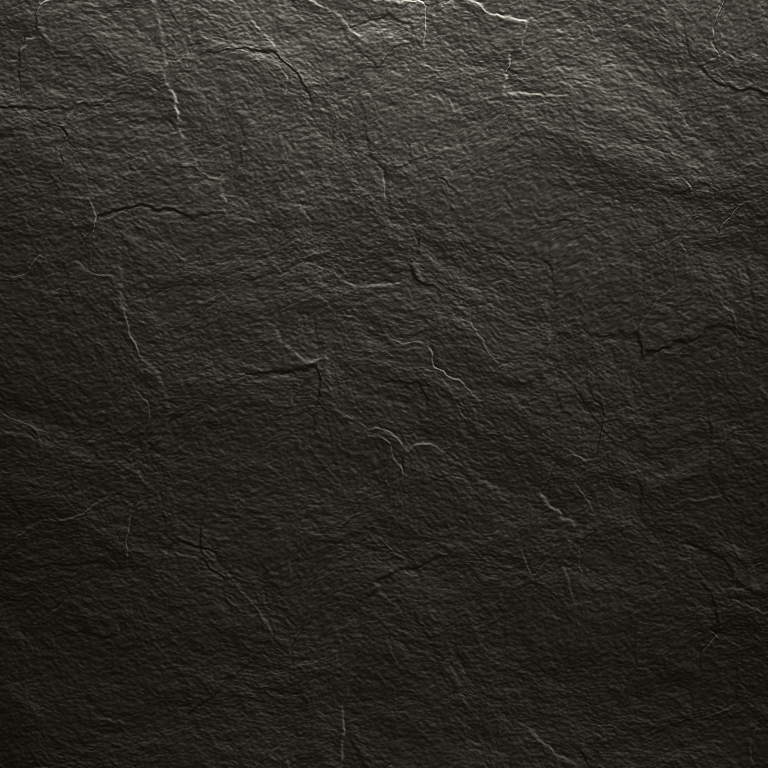
Give the GLSL for this texture, as a Shadertoy shader.

```glsl
// Dark slate: a height field of chipped, curled flakes, shallow bumps and
// gritty grain, shaded by its slope towards a grazing light from above
// that fades to the sides and the bottom.

const vec2 LIGHT_DIR = vec2(0.42, 0.91);
const float SLOPE_STEP = 0.0009;
const float RELIEF_LIMIT = 1.15;

vec2 hash2(vec2 cell) {
    uvec2 q = uvec2(ivec2(cell) + 4096);
    uint n = q.x * 1597334677u ^ q.y * 3812015801u;
    n = (n ^ (n >> 15)) * 2246822519u;
    n = (n ^ (n >> 13)) * 3266489917u;
    n ^= n >> 16;
    return vec2(n & 65535u, n >> 16) / 65535.0;
}

float corner(vec2 cell, vec2 away) {
    return dot(hash2(cell) * 2.0 - 1.0, away);
}

// Gradient noise around zero
float noise(vec2 p) {
    vec2 i = floor(p), f = p - i;
    vec2 u = f * f * f * (f * (f * 6.0 - 15.0) + 10.0);
    vec2 r = vec2(1, 0), t = vec2(0, 1);
    float low = mix(corner(i, f), corner(i + r, f - r), u.x);
    float high = mix(corner(i + t, f - t), corner(i + 1.0, f - 1.0), u.x);
    return mix(low, high, u.y);
}

// Sum of octaves, each turned against the last
float fbm(vec2 p, int octaves) {
    float sum = 0.0, amp = 1.0;
    for (int i = 0; i < octaves; i++) {
        sum += amp * noise(p);
        p = mat2(1.6, 1.2, -1.2, 1.6) * p + 17.3;
        amp *= 0.5;
    }
    return sum;
}

// Tilted flakes around scattered centres. Taking a soft blend away from
// the sharp one curls their rims up before each narrow step.
float flakes(vec2 p, float sharpness) {
    vec2 base = floor(p);
    vec2 sum = vec2(0.0), total = vec2(0.0);
    for (int y = -1; y <= 1; y++)
    for (int x = -1; x <= 1; x++) {
        vec2 cell = base + vec2(x, y);
        vec2 away = p - cell - hash2(cell);
        vec2 tilt = (hash2(cell + 71.0) - 0.5) * 2.4;
        float level = hash2(cell + 143.0).x - 0.5;
        vec2 weight = exp(vec2(sharpness, 20.0) * (0.6 - length(away)));
        sum += weight * (level + dot(tilt, away));
        total += weight;
    }
    vec2 blend = sum / total;
    return blend.x - 0.65 * blend.y;
}

// Breaks the ledges into separate stretches
float patches(vec2 p) {
    return smoothstep(-0.3, 0.3, noise(p));
}

// Grit slightly drawn out along a turned axis
float grit(vec2 p, float scale, float turn) {
    vec2 turned = mat2(1.0, turn, -turn, 1.0) * p;
    return noise(turned * scale * vec2(0.74, 1.0) + scale);
}

float height(vec2 p) {
    vec2 warp = vec2(fbm(p * 4.0 + 3.1, 6), fbm(p * 4.0 + 41.7, 6));
    vec2 bent = p + 0.085 * warp;

    // Ledges of three sizes
    float h = 0.0075 * patches(p * 5.0 + 9.0) * flakes(bent * 4.5, 100.0);
    h += 0.0065 * patches(p * 6.0 + 31.0) * flakes(bent * 8.0 + 23.0, 75.0);
    h += 0.0040 * patches(p * 8.0 + 57.0) * flakes(bent * 14.0 + 47.0, 50.0);

    // Shallow bumps, then grit from coarse to fine
    h += 0.013 * fbm(p * vec2(5.0, 7.0) + 0.5 * warp, 4);
    vec2 strand = p + 0.022 * warp;
    h += 0.0018 * grit(strand, 58.0, 0.2);
    h += 0.0020 * grit(strand, 112.0, -0.25);
    h += 0.0018 * grit(strand, 215.0, 0.15);
    h += 0.0007 * grit(strand, 330.0, -0.3);
    return h;
}

// Slope facing the light, softly limited
float relief(vec2 p) {
    float h = height(p);
    vec2 slope = vec2(height(p + vec2(SLOPE_STEP, 0.0)) - h,
                      height(p + vec2(0.0, SLOPE_STEP)) - h) / SLOPE_STEP;
    return RELIEF_LIMIT * tanh(-dot(slope, LIGHT_DIR) / RELIEF_LIMIT);
}

// Broad pool of light at the top, right of the middle
float illumination(vec2 uv) {
    float side = uv.x - 0.55;
    return mix(0.119, 0.33, pow(uv.y, 2.5)) * (1.0 - 1.1 * side * side);
}

vec3 slateColour(float value) {
    return value * vec3(1.01, 1.0, 0.96) + vec3(0.005, 0.0, -0.016);
}

void mainImage(out vec4 fragColor, in vec2 fragCoord) {
    vec2 uv = fragCoord / iResolution.xy;
    vec2 p = fragCoord / iResolution.y;
    float value = illumination(uv) * exp(relief(p));
    fragColor = vec4(clamp(slateColour(value), 0.0, 1.0), 1.0);
}
```
